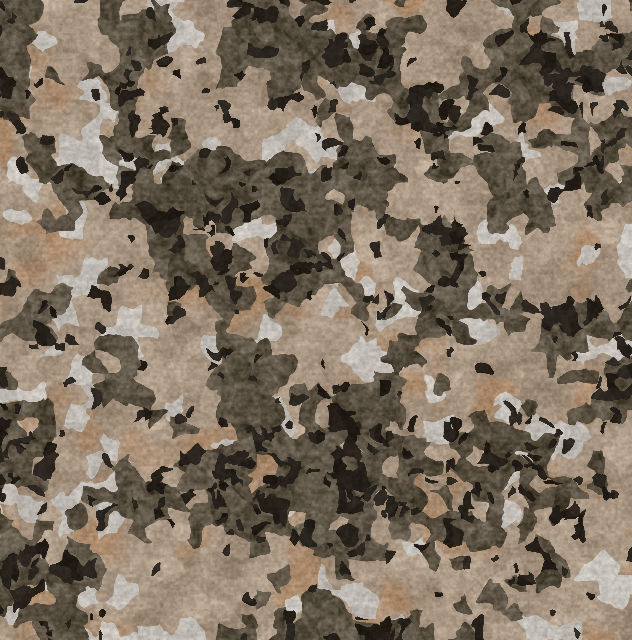
A Shadertoy shader for this texture:

```glsl
vec3 hash3(vec2 p) {
    vec3 q = fract(p.xyx * vec3(0.1031, 0.1030, 0.0973));
    q += dot(q, q.yxz + 33.33);
    return fract((q.xxy + q.yzz) * q.zyx);
}

float valueNoise(vec2 p) {
    vec2 cell = floor(p), f = fract(p);
    f = f * f * (3.0 - 2.0 * f);
    float low = mix(hash3(cell).x, hash3(cell + vec2(1, 0)).x, f.x);
    float high = mix(hash3(cell + vec2(0, 1)).x, hash3(cell + vec2(1, 1)).x, f.x);
    return mix(low, high, f.y);
}

float fractalNoise(vec2 p) {
    return 0.6 * valueNoise(p) + 0.4 * valueNoise(p * 2.1 + 17.3);
}

// Shifts the domain so that grain outlines become ragged
vec2 roughen(vec2 p, float frequency, float amount) {
    vec2 q = p * frequency;
    return p + amount * (vec2(valueNoise(q + 5.7), valueNoise(q + 41.2)) - 0.5);
}

// Where quartz gathers, as a density around 0.5
float quartzDensity(vec2 p) {
    return fractalNoise(p * 10.0 + 63.0);
}

// Soft-edged cellular grains: x = coverage of the mineral, y = tone per grain.
// "follow" draws the mineral towards the quartz clusters.
vec2 mineral(vec2 p, float scale, float patchScale, float follow,
             float threshold, float seed) {
    const float sharpness = 36.0;
    vec2 q = p * scale, base = floor(q);
    vec3 sum = vec3(0.0);
    for (int j = -1; j <= 1; j++) {
        for (int i = -1; i <= 1; i++) {
            vec2 cell = base + vec2(i, j);
            vec3 rnd = hash3(cell + seed);
            vec2 centre = cell + 0.1 + 0.8 * rnd.xy;
            vec2 home = centre / scale;
            float density = mix(fractalNoise(home * patchScale + seed),
                                quartzDensity(home), follow);
            float member = step(threshold, density + 0.34 * (rnd.z - 0.5));
            float weight = exp(-sharpness * distance(q, centre));
            sum += weight * vec3(member, fract(rnd.z * 17.0), 1.0);
        }
    }
    vec2 grain = sum.xy / sum.z;
    return vec2(smoothstep(0.25, 0.75, grain.x), grain.y);
}

vec3 feldsparColor(vec2 p, float tone) {
    const vec3 shade = vec3(0.54, 0.465, 0.39);
    const vec3 pale = vec3(0.75, 0.68, 0.605);
    const vec3 rust = vec3(0.67, 0.50, 0.35);
    float clouds = fractalNoise(p * 24.0 + 8.0);
    vec3 color = mix(shade, pale, clamp(0.75 * clouds + 0.35 * tone, 0.0, 1.0));
    float stain = smoothstep(0.52, 0.78, fractalNoise(p * 13.0 + 90.0));
    return mix(color, rust, 0.6 * stain);
}

vec3 quartzColor(vec2 p, float tone) {
    const vec3 deep = vec3(0.23, 0.20, 0.145);
    const vec3 smoky = vec3(0.46, 0.42, 0.36);
    float mottling = fractalNoise(p * 75.0 + 31.0);
    return mix(deep, smoky, clamp(0.45 * tone + 0.9 * mottling - 0.15, 0.0, 1.0));
}

void mainImage(out vec4 fragColor, in vec2 fragCoord) {
    const vec3 milky = vec3(0.77, 0.76, 0.74);
    const vec3 mica = vec3(0.10, 0.08, 0.055);

    vec2 uv = fragCoord / iResolution.y;
    vec2 p = roughen(roughen(uv, 38.0, 0.020), 110.0, 0.007);

    // Pink ground with milky crystals
    vec2 pale = mineral(p, 32.0, 15.0, 0.0, 0.67, 210.0);
    vec3 color = feldsparColor(p, pale.y);
    color = mix(color, milky + 0.08 * (pale.y - 0.5), 0.9 * pale.x);

    // Smoky quartz clusters
    vec2 quartz = mineral(p, 38.0, 10.0, 1.0, 0.54, 120.0);
    color = mix(color, quartzColor(p, quartz.y), quartz.x);

    // Fine crystal texture and faint polishing streaks
    float speckle = fractalNoise(uv * 190.0) - 0.5;
    float streaks = valueNoise(uv * vec2(45.0, 260.0) + 12.0) - 0.5;
    color += 0.17 * speckle + 0.05 * streaks;

    // Black mica flakes, large and small
    vec2 flakes = mineral(p, 58.0, 24.0, 0.35, 0.70, 330.0);
    vec2 specks = mineral(p, 95.0, 40.0, 0.3, 0.76, 470.0);
    float black = max(flakes.x, specks.x);
    color = mix(color, mica + 0.07 * flakes.y + 0.06 * speckle, 0.96 * black);

    fragColor = vec4(clamp(color, 0.0, 1.0), 1.0);
}
```
